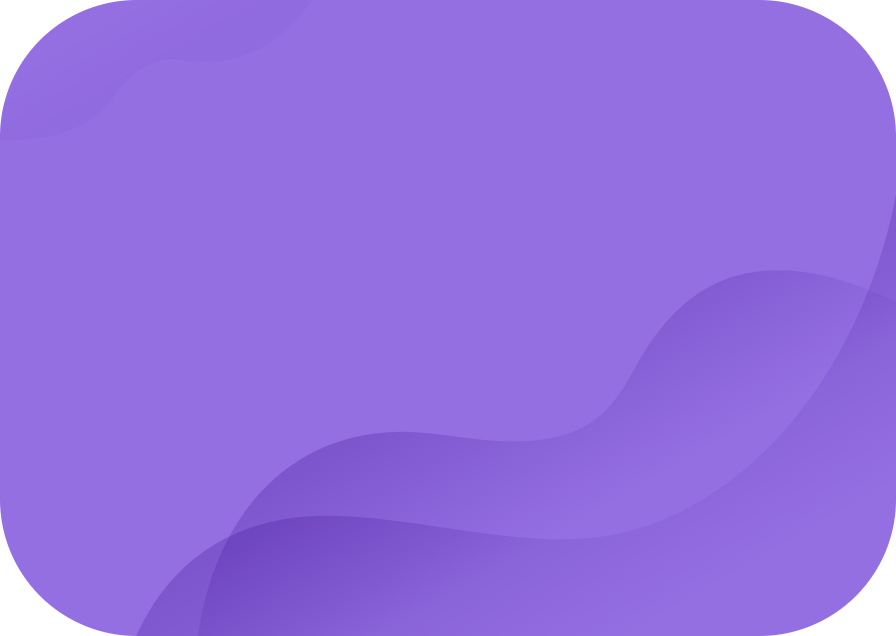
This background is drawn by a Shadertoy shader. Its source:

```glsl
#define BASE vec3(0.580, 0.435, 0.886)
#define SHADE vec3(0.25, 0.07, 0.59)
#define PAPER vec3(1.0)
#define CORNER 21.5
#define STRENGTH 0.27
#define FADE_DIR vec2(0.50, 0.87)
#define UPPER_FADE vec2(88.0, 117.0)
#define LOWER_FADE vec2(93.0, 136.5)
#define TOP_FADE vec2(11.0, 21.0)
#define TOP_STRENGTH 0.045

vec2 bezier(vec2 a, vec2 b, vec2 c, vec2 d, float t) {
    float s = 1.0 - t;
    return s * s * s * a + 3.0 * s * s * t * b + 3.0 * s * t * t * c + t * t * t * d;
}

// Approximate signed distance to a curve that advances in x; positive below it
float curveSide(vec2 p, vec2 a, vec2 b, vec2 c, vec2 d) {
    float lo = 0.0, hi = 1.0;
    for (int i = 0; i < 18; i++) {
        float mid = 0.5 * (lo + hi);
        if (bezier(a, b, c, d, mid).x < p.x) lo = mid;
        else hi = mid;
    }
    float t = 0.5 * (lo + hi), s = 1.0 - t;
    vec2 tangent = s * s * (b - a) + 2.0 * s * t * (c - b) + t * t * (d - c);
    vec2 offset = p - bezier(a, b, c, d, t);
    return (offset.y * tangent.x - offset.x * tangent.y) / length(tangent);
}

float upperWave(vec2 p) {
    vec2 k1 = vec2(63.2, 67.9), k2 = vec2(80.6, 69.4);
    vec2 k3 = vec2(98.9, 59.5), k4 = vec2(122.3, 42.5);
    if (p.x < k1.x) return curveSide(p, vec2(31.1, 100.0), vec2(33.9, 80.6), vec2(45.8, 67.9), k1);
    if (p.x < k2.x) return curveSide(p, k1, vec2(69.2, 67.9), vec2(74.2, 69.4), k2);
    if (p.x < k3.x) return curveSide(p, k2, vec2(89.7, 69.4), vec2(94.9, 66.7), k3);
    if (p.x < k4.x) return curveSide(p, k3, vec2(102.6, 52.7), vec2(108.6, 42.5), k4);
    return curveSide(p, k4, vec2(128.6, 42.5), vec2(135.0, 44.5), vec2(142.9, 48.4));
}

float lowerWave(vec2 p) {
    vec2 k1 = vec2(51.3, 81.1), k2 = vec2(88.8, 84.8);
    if (p.x < k1.x) return curveSide(p, vec2(21.4, 100.0), vec2(27.1, 87.4), vec2(37.7, 81.1), k1);
    if (p.x < k2.x) return curveSide(p, k1, vec2(63.2, 81.1), vec2(76.0, 84.8), k2);
    return curveSide(p, k2, vec2(113.6, 84.8), vec2(134.6, 61.4), vec2(140.7, 31.5));
}

float topWave(vec2 p) {
    vec2 k1 = vec2(18.0, 15.0), k2 = vec2(27.5, 9.3);
    if (p.x < k1.x) return curveSide(p, vec2(-2.0, 22.0), vec2(6.0, 22.3), vec2(13.5, 21.5), k1);
    if (p.x < k2.x) return curveSide(p, k1, vec2(20.5, 11.5), vec2(23.5, 9.3), k2);
    return curveSide(p, k2, vec2(36.5, 10.9), vec2(43.5, 8.0), vec2(49.1, 0.0));
}

float roundedBox(vec2 p, vec2 halfSize, float radius) {
    vec2 q = abs(p) - halfSize + radius;
    return length(max(q, 0.0)) + min(max(q.x, q.y), 0.0) - radius;
}

float coverage(float dist, float pixel) {
    return clamp(0.5 + dist / pixel, 0.0, 1.0);
}

float ramp(float x, vec2 range) {
    return clamp((x - range.x) / (range.y - range.x), 0.0, 1.0);
}

void mainImage(out vec4 fragColor, in vec2 fragCoord) {
    // Percent of canvas height, measured down from the top left
    float pixel = 100.0 / iResolution.y;
    vec2 size = iResolution.xy * pixel;
    vec2 p = vec2(fragCoord.x, iResolution.y - fragCoord.y) * pixel;
    float along = dot(p, FADE_DIR);

    // Translucent waves, each fading along the diagonal
    float upper = coverage(upperWave(p), pixel) * (1.0 - ramp(along, UPPER_FADE));
    float lower = coverage(lowerWave(p), pixel) * (1.0 - ramp(along, LOWER_FADE));
    float top = coverage(-topWave(p), pixel) * ramp(along, TOP_FADE);
    vec3 color = mix(BASE, SHADE, STRENGTH * upper);
    color = mix(color, SHADE, STRENGTH * lower);
    color = mix(color, SHADE, TOP_STRENGTH * top);

    // Rounded card on plain paper
    float card = coverage(-roundedBox(p - 0.5 * size, 0.5 * size, CORNER), pixel);
    fragColor = vec4(mix(PAPER, color, card), 1.0);
}
```
